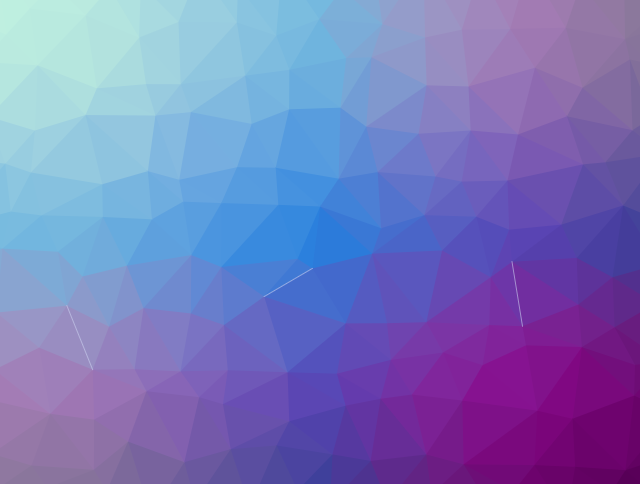
A WebGL 1 fragment shader for this background:

```glsl
precision highp float;
// Low-poly gradient: a jittered grid is split into triangles, each filled flat.
// A facet's colour averages one ramp sampled across and down at its centroid.
// A few thin pale seams run between mesh vertices.

uniform vec2 u_resolution;

const float CELLS_ACROSS = 13.4;
const vec2 GRID_ORIGIN = vec2(0.96, 0.52);
const float JITTER = 0.34;

// Seams as (start, end) in grid units, y pointing down
const vec4 SEAM_CENTRE = vec4(4.57, 5.69, 5.58, 5.10);
const vec4 SEAM_LEFT = vec4(0.44, 5.88, 0.98, 7.22);
const vec4 SEAM_RIGHT = vec4(9.76, 4.96, 9.98, 6.31);
const vec3 SEAM_COLOR = vec3(0.80, 0.82, 0.94);

const vec3 MINT = vec3(0.75, 0.94, 0.88);
const vec3 AQUA = vec3(0.70, 0.89, 0.87);
const vec3 SKY = vec3(0.49, 0.70, 0.88);
const vec3 AZURE = vec3(0.15, 0.50, 0.87);
const vec3 VIOLET = vec3(0.47, 0.25, 0.67);
const vec3 MAGENTA = vec3(0.54, 0.03, 0.54);
const vec3 PLUM = vec3(0.34, 0.00, 0.34);

float ramp(float from, float to, float t) {
  return clamp((t - from) / (to - from), 0.0, 1.0);
}

vec3 palette(float t) {
  vec3 color = mix(MINT, AQUA, ramp(0.0, 0.15, t));
  color = mix(color, SKY, ramp(0.15, 0.30, t));
  color = mix(color, AZURE, ramp(0.30, 0.50, t));
  color = mix(color, VIOLET, ramp(0.50, 0.67, t));
  color = mix(color, MAGENTA, ramp(0.67, 0.82, t));
  return mix(color, PLUM, ramp(0.82, 1.0, t));
}

vec2 hash2(vec2 p) {
  vec2 k = vec2(dot(p, vec2(127.1, 311.7)), dot(p, vec2(269.5, 183.3)));
  return fract(sin(k) * 43758.55);
}

// Moves a vertex onto the anchor when the anchor lies in its own cell
vec2 snap(vec2 vertex, vec2 home, vec2 anchor) {
  vec2 gap = abs(home - anchor);
  return max(gap.x, gap.y) < 0.5 ? anchor : vertex;
}

vec2 snapToSeam(vec2 vertex, vec2 home, vec4 seam) {
  return snap(snap(vertex, home, seam.xy), home, seam.zw);
}

vec2 meshVertex(vec2 home) {
  vec2 v = home + JITTER * (2.0 * hash2(home) - 1.0);
  v = snapToSeam(v, home, SEAM_CENTRE);
  v = snapToSeam(v, home, SEAM_LEFT);
  return snapToSeam(v, home, SEAM_RIGHT);
}

float cross2(vec2 a, vec2 b) {
  return a.x * b.y - a.y * b.x;
}

float edgeDistance(vec2 p, vec2 a, vec2 b) {
  return cross2(b - a, p - a) / max(length(b - a), 0.001);
}

// Facet colour weighted by its smoothed coverage, which is kept in alpha
vec4 facet(vec2 p, vec2 a, vec2 b, vec2 c, vec2 size, float pixel) {
  float facing = sign(cross2(b - a, c - a));
  float inside = min(facing * edgeDistance(p, a, b),
                 min(facing * edgeDistance(p, b, c), facing * edgeDistance(p, c, a)));
  float coverage = clamp(inside / pixel + 0.5, 0.0, 1.0);
  vec2 t = ((a + b + c) / 3.0 + GRID_ORIGIN) / size;
  return coverage * vec4(0.5 * (palette(t.x) + palette(t.y)), 1.0);
}

// Both triangles of one grid cell, split along its shorter diagonal
vec4 cellFacets(vec2 p, vec2 cell, vec2 size, float pixel) {
  vec2 a = meshVertex(cell);
  vec2 b = meshVertex(cell + vec2(1.0, 0.0));
  vec2 c = meshVertex(cell + vec2(1.0, 1.0));
  vec2 d = meshVertex(cell + vec2(0.0, 1.0));
  if (distance(a, c) < distance(b, d)) {
    return facet(p, a, b, c, size, pixel) + facet(p, a, c, d, size, pixel);
  }
  return facet(p, a, b, d, size, pixel) + facet(p, b, c, d, size, pixel);
}

float seamMask(vec2 p, vec4 seam, float pixel) {
  vec2 along = seam.zw - seam.xy;
  vec2 offset = p - seam.xy;
  float t = clamp(dot(offset, along) / dot(along, along), 0.0, 1.0);
  return clamp((0.010 - length(offset - along * t)) / pixel + 0.5, 0.0, 1.0);
}

void main() {
  // Grid space, measured from the upper left corner
  float pixel = CELLS_ACROSS / u_resolution.x;
  vec2 size = u_resolution * pixel;
  vec2 p = vec2(gl_FragCoord.x, u_resolution.y - gl_FragCoord.y) * pixel - GRID_ORIGIN;

  // Facets of the surrounding cells
  vec4 sum = vec4(0.0);
  for (int y = -1; y <= 1; y++) {
    for (int x = -1; x <= 1; x++) {
      sum += cellFacets(p, floor(p) + vec2(float(x), float(y)), size, pixel);
    }
  }
  vec3 color = sum.rgb / max(sum.a, 0.001);

  // Seams
  float seams = max(seamMask(p, SEAM_CENTRE, pixel),
                max(seamMask(p, SEAM_LEFT, pixel), seamMask(p, SEAM_RIGHT, pixel)));
  gl_FragColor = vec4(mix(color, SEAM_COLOR, 0.6 * seams), 1.0);
}
```
